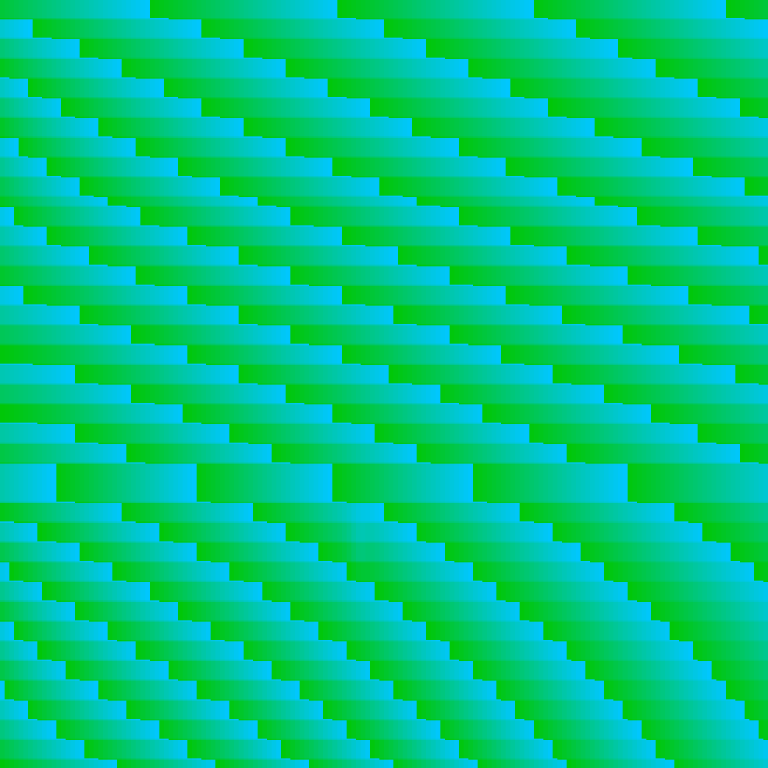
Write a Shadertoy shader that draws this pattern.

```glsl
const float PI = 3.14159265;

// Snap the depth from the top edge to row centres: one half row, one double row
float rowDepth(float depth) {
    float v = (depth - 0.2695) * 38.9;
    float start = floor(v), height = 1.0;
    if (v < -0.5) {
        start = floor(v + 0.5) - 0.5;
    } else if (v < 0.0) {
        start = -0.5;
        height = 0.5;
    } else if (v >= 13.0 && v < 15.0) {
        start = 13.0;
        height = 2.0;
    }
    // Thin in-between strip along the lower edge of each row
    float strip = 0.4 * step(height - 0.07, v - start);
    return 0.2695 + (start + 0.5 * height + strip) / 38.9;
}

// Slanted ramp count, bent by layered sines
float rampPhase(float x, float t) {
    float phase = -0.8 + 3.95 * x - 12.2 * t + 3.9 * x * t;
    phase += (0.15 - 0.95 * x * x) * sin(PI * t);
    phase += (0.15 + 0.27 * x) * sin(2.0 * PI * t);
    phase += (0.16 - 0.44 * exp(-8.0 * x)) * sin(3.0 * PI * t);
    phase += 0.18 * exp(-15.0 * t) - 0.2 * pow(t, 4.0) * sin(2.0 * PI * x);
    // Small local streak
    vec2 d = (vec2(x, t) - vec2(0.467, 0.71)) / vec2(0.012, 0.045);
    return phase + 0.13 * exp(-dot(d, d));
}

vec3 rampColor(vec2 uv) {
    float column = (floor(uv.x * 164.0) + 0.5) / 164.0;
    float ramp = fract(rampPhase(column, rowDepth(1.0 - uv.y)));
    return vec3(0.0, 0.78, mix(0.03, 1.0, ramp));
}

void mainImage(out vec4 fragColor, in vec2 fragCoord) {
    // Average a 3 by 3 grid of samples to smooth every edge
    vec3 sum = vec3(0.0);
    for (int j = -1; j <= 1; j++) {
        for (int i = -1; i <= 1; i++) {
            vec2 offset = vec2(float(i), float(j)) / 3.0;
            sum += rampColor((fragCoord + offset) / iResolution.xy);
        }
    }
    fragColor = vec4(sum / 9.0, 1.0);
}
```
